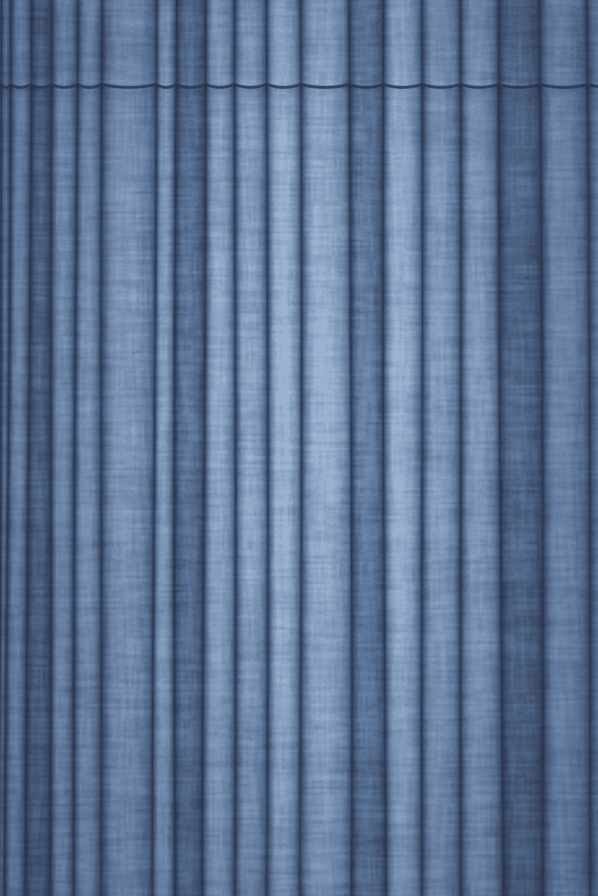
This texture is drawn by a Shadertoy shader. Its source:

```glsl
#define FOLDS 19
#define GROUP 6.0
#define LEAN 0.016
#define SEAM_HEIGHT 0.906
#define SEAM_SAG 0.0035
#define CREASE_WIDTH 0.0042
#define SLUB 0.24
#define WARP 0.13
#define SHADE vec3(0.14, 0.175, 0.27)
#define CLOTH vec3(0.35, 0.45, 0.59)
#define SHEEN vec3(0.61, 0.70, 0.82)

float hash(vec2 p) {
    return fract(sin(dot(p, vec2(127.1, 311.7))) * 43758.5453);
}

float noise(vec2 p) {
    vec2 cell = floor(p), f = fract(p);
    f = f * f * (3.0 - 2.0 * f);
    return mix(mix(hash(cell), hash(cell + vec2(1, 0)), f.x),
               mix(hash(cell + vec2(0, 1)), hash(cell + vec2(1, 1)), f.x), f.y);
}

// Left edge of fold i: folds widen to the right and bunch up in groups
float foldEdge(float i, float y) {
    float bunch = 22.0 - 9.0 * floor(i / GROUP);
    float x = 19.0 * i + 0.5 * i * i - bunch * pow(mod(i, GROUP) / GROUP, 0.3);
    x = 0.5 + (x / 512.0 - 0.5) * (1.0 + LEAN * (0.5 - y));
    return x + 0.0018 * sin(4.0 * y + 6.28 * hash(vec2(i, 3.0)));
}

// Every few folds, one lies further back in shadow
float recess(float i) {
    return step(fract((i - 1.6) / 4.75), 0.21);
}

// Long weft slubs crossed by short warp threads, centred on zero
float weave(vec2 p) {
    float slub = 0.6 * noise(p * vec2(17.0, 210.0)) + 0.4 * noise(p * vec2(45.0, 120.0) + 31.0);
    float warp = noise(p * vec2(230.0, 22.0) + 57.0);
    float grain = noise(p * vec2(260.0, 300.0) + 11.0);
    float patches = noise(p * vec2(7.0, 26.0) + 83.0);
    return SLUB * (slub - 0.5) + WARP * (warp - 0.5)
         + 0.09 * (grain - 0.5) + 0.07 * (patches - 0.5);
}

void mainImage(out vec4 fragColor, in vec2 fragCoord) {
    vec2 uv = fragCoord / iResolution.xy;
    vec2 p = fragCoord / iResolution.x;

    // Find the fold under this point
    float id = -1.0;
    for (int i = 0; i < FOLDS; i++) {
        if (uv.x > foldEdge(float(i), uv.y)) id = float(i);
    }
    float left = foldEdge(id, uv.y);
    float right = foldEdge(id + 1.0, uv.y);
    float across = clamp((uv.x - left) / (right - left), 0.0, 1.0);

    // Soft light in the middle of the curtain
    vec2 fromLight = (uv - vec2(0.5, 0.56)) * vec2(2.0, 1.55);
    float light = 0.37 + 0.59 * exp(-dot(fromLight, fromLight));

    // Rounded fold, lit a little from the left
    float body = smoothstep(-0.12, 0.3, across) * (1.0 - 0.55 * smoothstep(0.5, 1.08, across));
    float tone = light * (0.32 + 0.7 * body);
    tone *= 1.0 - 0.38 * recess(id);
    tone *= 0.9 + 0.16 * hash(vec2(id, 9.0));

    // Cloth texture
    tone += weave(p) * (0.35 + 0.65 * light);

    // Dark creases between folds
    float edgeDistance = min(uv.x - left, right - uv.x);
    tone = mix(tone, 0.04, 0.88 * exp(-max(edgeDistance, 0.0) / CREASE_WIDTH));

    // Stitched seam sagging across each fold
    float bulge = 4.0 * across * (1.0 - across);
    float seam = uv.y - SEAM_HEIGHT + SEAM_SAG * bulge;
    float lip = exp(-abs(seam) / 0.006);
    tone += lip * (seam > 0.0 ? 0.07 : -0.12);
    float stitch = 1.0 - smoothstep(0.0007, 0.0027, abs(seam));
    tone = mix(tone, 0.06, 0.85 * stitch);

    // Tone to colour
    tone = clamp(tone, 0.0, 1.0);
    vec3 color = mix(SHADE, CLOTH, min(2.0 * tone, 1.0));
    color = mix(color, SHEEN, max(2.0 * tone - 1.0, 0.0));
    fragColor = vec4(color, 1.0);
}
```
